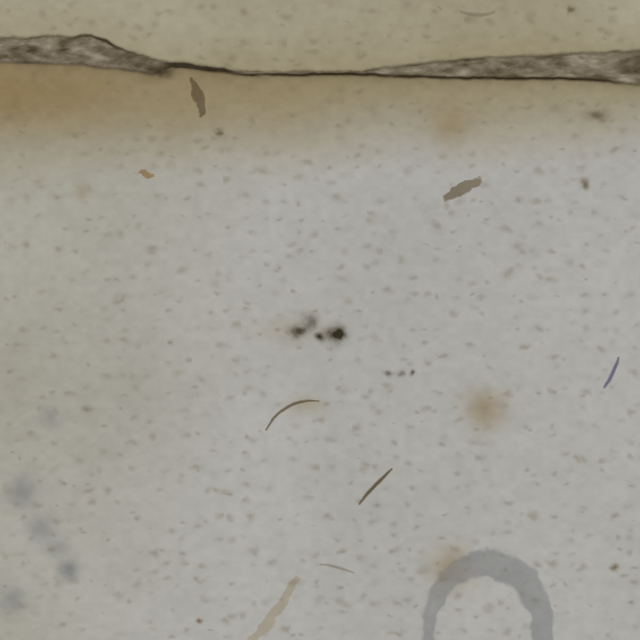
This texture is drawn by a WebGL 2 fragment shader. Its source:

```glsl
#version 300 es
precision highp float;
uniform vec2 u_resolution;
out vec4 fragColor;

const vec3 SOOT = vec3(.17, .14, .09), BROWN = vec3(.34, .29, .21);
const vec3 RUST = vec3(.53, .45, .31), DUST = vec3(.45, .41, .34);
vec2 q; // warped position
vec3 col;

float hash(vec2 p) {
  vec3 h = fract(p.xyx * .1031);
  h += dot(h, h.yzx + 33.33);
  return fract((h.x + h.y) * h.z);
}

float noise(vec2 p) {
  vec2 i = floor(p), f = fract(p);
  f = f * f * (3. - 2. * f);
  return mix(mix(hash(i), hash(i + vec2(1, 0)), f.x),
             mix(hash(i + vec2(0, 1)), hash(i + 1.), f.x), f.y);
}

// Layered noise centred on zero
float fbm(vec2 p) {
  float sum = -.48, amp = .5;
  for (int i = 0; i < 5; i++) {
    sum += amp * noise(p);
    p = mat2(1.6, 1.2, -1.2, 1.6) * p + 7.3;
    amp *= .5;
  }
  return sum;
}

// Height of a polyline at x
float profile(vec2 k[9], float x) {
  float y = k[0].y;
  for (int i = 0; i < 8; i++)
    y = mix(y, k[i + 1].y, clamp((x - k[i].x) / (k[i + 1].x - k[i].x), 0., 1.));
  return y;
}

float bell(float x) { return exp(-x * x); }

// Soft oval and round stains
float stain(float x, float y, float rx, float ry) {
  return bell(length((q - vec2(x, y)) / vec2(rx, ry)));
}
float blot(float x, float y, float r) { return stain(x, y, r, r); }

// Tapered bowed stroke from ends.xy to ends.zw
float strand(vec2 p, vec4 ends, float bow, float width) {
  vec2 d = ends.zw - ends.xy;
  float len = length(d);
  d /= len;
  p -= ends.xy;
  float t = dot(p, d) / len, s = clamp(t, 0., 1.), arc = s * (1. - s);
  float dist = length(vec2((t - s) * len, dot(p, vec2(-d.y, d.x)) - bow * 4. * arc));
  float w = width * (.5 + 2. * arc), aa = .8 / u_resolution.y + .0007;
  return 1. - smoothstep(w - aa, w + aa, dist);
}

void paint(vec3 tint, float cover) { col = mix(col, tint, clamp(cover, 0., .92)); }

void main() {
  vec2 p = gl_FragCoord.xy / u_resolution;
  vec2 warp = vec2(fbm(p * 55.), fbm(p * 55. + 31.));
  q = p + .014 * warp;
  float cloud = fbm(p * 5. + 3.), grain = fbm(p * vec2(75, 95));

  // Pale wall, warmer at left and beneath the joint
  col = mix(vec3(.635, .625, .575), vec3(.665, .66, .64),
            smoothstep(-.1, .6, p.x + .25 * (.5 - p.y) + .3 * cloud));
  float warm = smoothstep(.71, .88, p.y + .09 * cloud - .025 * (p.x - .4));
  col = mix(col, mix(vec3(.55, .49, .365), vec3(.58, .54, .43), p.x), warm);
  paint(RUST, .6 * stain(.02, .85, .13, .04));

  // Ledge above and the open joint
  float upper = p.y - .007 * warp.x - profile(vec2[9](vec2(0, .941), vec2(.143, .944),
    vec2(.195, .922), vec2(.25, .905), vec2(.39, .887), vec2(.55, .887),
    vec2(.68, .903), vec2(.78, .911), vec2(1, .921)), p.x);
  float lower = p.y - .004 * warp.y - profile(vec2[9](vec2(0, .903), vec2(.13, .898),
    vec2(.24, .884), vec2(.27, .895), vec2(.39, .882), vec2(.55, .883),
    vec2(.73, .877), vec2(.91, .876), vec2(1, .867)), p.x);
  vec3 ledge = mix(vec3(.6, .565, .465), vec3(.635, .61, .53),
                   smoothstep(0., .07, upper) * .6 + cloud);
  col = mix(col, ledge, smoothstep(-.002, .003, upper));
  float joint = smoothstep(-.002, .002, lower) * smoothstep(-.002, .002, -upper);
  col = mix(col, DUST + .5 * fbm(p * vec2(40, 90)), joint);

  // Dark creases along the joint
  float gap = smoothstep(.24, .27, p.x) * smoothstep(.41, .35, p.x);
  float seam = bell((lower - .001) / .0028) * mix(.35, .9, smoothstep(.3, .42, p.x))
             * (1. - .6 * smoothstep(.9, 1., p.x));
  float rim = bell(upper / .003) * (.3 + .55 * bell((p.x - .165) / .03));
  paint(SOOT, max(max(seam, rim), joint * gap * .8));
  paint(BROWN, .35 * exp(-abs(lower) / .008) * step(lower, 0.));
  paint(BROWN, .7 * strand(q, vec4(.3, .875, .314, .822), .004, .008));
  paint(SOOT, .7 * stain(.25, .888, .018, .008));

  // Rusty blotches
  paint(RUST, .55 * blot(.758, .36, .03) + .45 * blot(.703, .805, .034)
    + .5 * blot(.705, .112, .031) + .18 * stain(.455, .485, .05, .02)
    + .3 * blot(.126, .7, .012) + .3 * stain(.48, .365, .03, .015)
    + .35 * strand(q, vec4(.384, -.01, .462, .095), -.006, .008));
  paint(RUST, .85 * strand(q, vec4(.22, .727, .24, .729), 0., .006));

  // Grey smudges and the worn arch
  float grey = .6 * blot(.033, .23, .023) + .5 * blot(.065, .173, .022)
    + .4 * blot(.091, .143, .016) + .8 * blot(.107, .108, .014)
    + .55 * blot(.02, .063, .02) + .35 * blot(.08, .348, .016);
  vec2 arch = (q - vec2(.758, .012)) / vec2(.089, .106);
  float band = abs(length(arch) - 1.) - .12 - .07 * arch.y - .04 * arch.x;
  grey += (.5 + .6 * cloud) * smoothstep(.05, -.06, band) + .25 * bell(band / .035);
  paint(vec3(.47, .475, .475), grey);

  // Central soot and a row of dots
  float soot = .85 * stain(.469, .482, .012, .008) + .5 * blot(.483, .497, .011)
    + .75 * blot(.501, .473, .007) + 1.1 * blot(.525, .477, .012);
  for (float i = 0.; i < 3.; i++) soot += .65 * blot(.608 + .0175 * i, .416, .004);
  paint(SOOT, soot * (.9 + 1.6 * grain));

  // Fibres, flakes and chips
  vec2 s = p + .003 * warp;
  paint(BROWN, .8 * strand(s, vec4(.416, .329, .497, .373), .015, .0022));
  paint(BROWN, .85 * strand(s, vec4(.562, .213, .612, .267), .002, .0025));
  paint(vec3(.36, .34, .44), .85 * strand(s, vec4(.944, .394, .967, .441), -.002, .0026));
  paint(BROWN, .35 * strand(s, vec4(.501, .118, .553, .105), .002, .002));
  paint(DUST, .85 * strand(q, vec4(.693, .69, .75, .719), 0., .009));
  paint(DUST, .5 * strand(s, vec4(.72, .982, .772, .982), -.006, .003));
  paint(BROWN, .7 * (blot(.893, .982, .006) + blot(.914, .712, .007)
    + stain(.932, .82, .016, .008) + blot(.342, .794, .005)
    + blot(.961, .112, .006) + blot(.313, .03, .004)));

  // Scattered faint flecks at three sizes
  for (float i = 0.; i < 3.; i++) {
    float scale = 14. + 13. * i;
    vec2 cell = floor(q * scale), id = cell + 53. * i;
    vec2 spot = (cell + .2 + .6 * vec2(hash(id), hash(id + 19.7))) / scale;
    float size = .002 + .0035 * hash(id + 41.3);
    paint(DUST, .6 * max(hash(id + 73.1) - .4, 0.) * stain(spot.x, spot.y, size * 1.5, size));
  }
  fragColor = vec4(clamp(col + .045 * cloud + .05 * grain, 0., 1.), 1);
}
```
